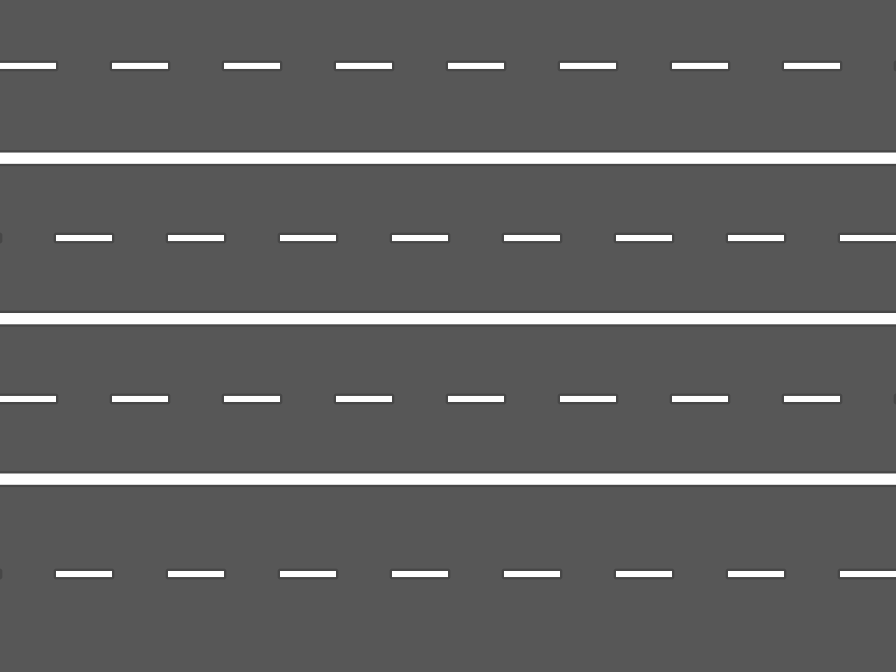
This pattern is drawn by a WebGL 1 fragment shader. Its source:

```glsl
precision highp float;

uniform vec2 u_resolution;

// Signed distance to a box centred on the origin
float boxDistance(vec2 p, vec2 halfSize) {
  vec2 q = abs(p) - halfSize;
  return length(max(q, 0.0)) + min(max(q.x, q.y), 0.0);
}

// Row of dashes, six periods per canvas height, half paint and half gap
float dashRow(vec2 p, float rowY, float shift) {
  float x = (fract(p.x * 6.0 + 0.25 - shift) - 0.5) / 6.0;
  return boxDistance(vec2(x, p.y - rowY), vec2(1.0 / 24.0, 0.0045));
}

float coverage(float distance, float pixel) {
  return clamp(0.5 - distance / pixel, 0.0, 1.0);
}

void main() {
  vec2 p = gl_FragCoord.xy / u_resolution.y;
  float pixel = 1.0 / u_resolution.y;
  float paint = 1.0;

  // Solid lane dividers
  for (int i = 0; i < 3; i++) {
    float dividerY = 0.287 + 0.2388 * float(i);
    paint = min(paint, abs(p.y - dividerY) - 0.0084);
  }

  // Dashed centre lines, alternate rows shifted by half a period
  vec4 rowHeights = vec4(0.9019, 0.6458, 0.4063, 0.1458);
  for (int i = 0; i < 4; i++) {
    float shift = 0.5 * mod(float(i), 2.0);
    paint = min(paint, dashRow(p, rowHeights[i], shift));
  }

  // Asphalt, thin dark rim, then white paint
  vec3 color = vec3(0.34);
  color = mix(color, vec3(0.28), coverage(paint - 0.0035, pixel));
  color = mix(color, vec3(1.0), coverage(paint, pixel));
  gl_FragColor = vec4(color, 1.0);
}
```
